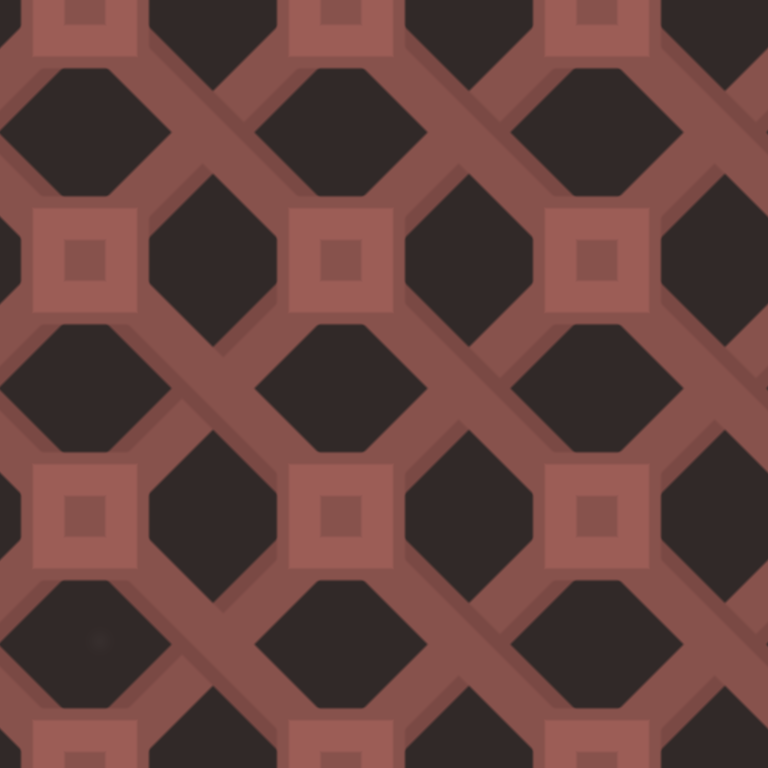
This pattern is drawn by a Shadertoy shader. Its source:

```glsl
const float REPEATS = 3.0;
const vec2 PLATE_OFFSET = vec2(0.332, -0.017);
const float STRAP_HALF = 0.114;
const float SHADE_START = 0.057;
const float PLATE_HALF = 0.25;
const float FACE_HALF = 0.2035;
const float SOCKET_HALF = 0.0795;

const vec3 GAP = vec3(0.192, 0.160, 0.156);
const vec3 STRAP = vec3(0.530, 0.320, 0.297);
const vec3 SHADE = vec3(0.480, 0.288, 0.268);
const vec3 FACE = vec3(0.610, 0.364, 0.338);

// Coverage of a shape from its signed distance
float fill(float dist, float soft) {
    return 1.0 - smoothstep(-soft, soft, dist);
}

float squareDistance(vec2 p, float halfSize) {
    vec2 d = abs(p) - halfSize;
    return max(d.x, d.y);
}

// Strap with a darker band along its positive side
vec3 paintStrap(vec3 base, float across, float soft) {
    vec3 strap = mix(STRAP, SHADE, fill(SHADE_START - across, soft));
    return mix(base, strap, fill(abs(across) - STRAP_HALF, soft));
}

vec3 paintSquare(vec3 base, vec3 tint, vec2 p, float halfSize, float soft) {
    return mix(base, tint, fill(squareDistance(p, halfSize), soft));
}

// The shaded side swaps on two crossings of the first column
float shadeSide(vec2 cell) {
    vec2 id = mod(cell, REPEATS);
    return id.x < 0.5 && id.y < 1.5 ? -1.0 : 1.0;
}

// Faint round smudge that wraps with the canvas
float smudge(vec2 uv, vec2 center, float radius) {
    vec2 d = fract(uv - center + 0.5) - 0.5;
    return exp(-dot(d, d) / (radius * radius));
}

void mainImage(out vec4 fragColor, in vec2 fragCoord) {
    vec2 uv = fragCoord / iResolution.xy;
    vec2 grid = uv * REPEATS - PLATE_OFFSET;
    float soft = max(0.008, 0.75 * REPEATS / iResolution.y);

    vec2 crossing = fract(grid) - 0.5;
    vec2 plate = fract(grid + 0.5) - 0.5;
    float side = shadeSide(floor(grid));

    vec3 color = GAP + 0.02 * smudge(uv, vec2(0.130, 0.165), 0.013);

    // Rising strap below, falling strap above
    color = paintStrap(color, side * (crossing.x - crossing.y) * 0.70711, soft);
    color = paintStrap(color, side * (crossing.x + crossing.y) * 0.70711, soft);

    // Square plate: rim, raised face, socket
    color = paintSquare(color, STRAP, plate, PLATE_HALF, soft);
    color = paintSquare(color, FACE, plate, FACE_HALF, soft);
    color = paintSquare(color, STRAP, plate, SOCKET_HALF, soft);

    fragColor = vec4(color, 1.0);
}
```
